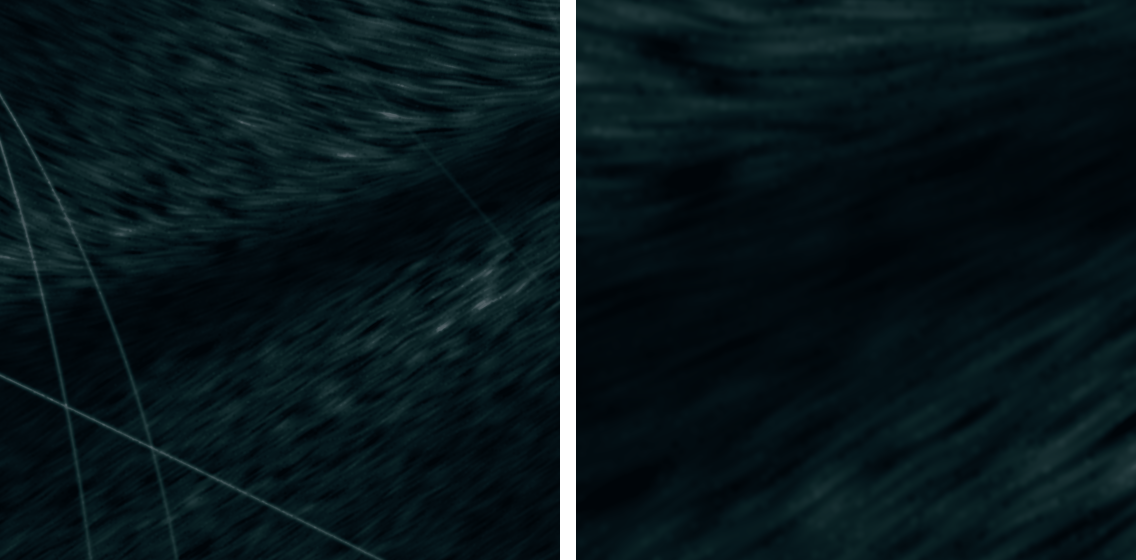
Left, the full canvas; right, a detail of the centre.
Give the GLSL for this texture, as a Shadertoy shader.

```glsl
const vec3 PALETTE[7] = vec3[7](
    vec3(0.00, 0.02, 0.035), vec3(0.01, 0.05, 0.07), vec3(0.02, 0.09, 0.11),
    vec3(0.04, 0.13, 0.14), vec3(0.08, 0.17, 0.18), vec3(0.14, 0.23, 0.24),
    vec3(0.31, 0.37, 0.39));

const float FINE_SCALE = 88.0;      // fur dots per canvas width
const float CLUMP_SCALE = 34.0;
const float GRAIN_SCALE = 118.0;
const float PATCH_SCALE = 11.0;
const float FINE_GAIN = 6.4;
const float CLUMP_GAIN = 4.4;
const float GRAIN_GAIN = 0.65;
const float PATCH_GAIN = 0.2;
const float SHORT_REACH = 0.031;    // half length of a fur streak
const float LONG_REACH = 0.052;     // the same in the upper right
const int STREAK_STEPS = 11;

const float SHADOW_TONE = 0.45;     // tones index the palette
const float UPPER_LIGHT = 2.5;
const float LOWER_LIGHT = 1.35;
const float GLOW_LIGHT = 1.45;
const float KNEE_TONE = 4.0;        // brighter fur is compressed
const float HAIR_TONE = 5.9;
const float HAIR_WIDTH = 0.0044;

// Loose hairs: start and end points; then bow, strength at start and at end.
const int HAIR_COUNT = 5;
const vec4 HAIR_ENDS[HAIR_COUNT] = vec4[HAIR_COUNT](
    vec4(0.00, 0.83, 0.316, 0.00), vec4(0.00, 0.746, 0.162, 0.00),
    vec4(0.00, 0.33, 0.68, 0.00), vec4(0.52, 1.00, 0.96, 0.50),
    vec4(0.97, 1.00, 1.01, 0.92));
const vec3 HAIR_SHAPE[HAIR_COUNT] = vec3[HAIR_COUNT](
    vec3(0.042, 0.95, 0.55), vec3(0.017, 1.00, 0.60),
    vec3(0.002, 0.95, 0.85), vec3(0.005, 0.28, 0.24),
    vec3(0.000, 0.35, 0.25));

vec3 hash3(vec2 cell) {
    vec3 q = fract(vec3(cell.xyx) * vec3(0.1031, 0.1030, 0.0973));
    q += dot(q, q.yxz + 33.33);
    return fract((q.xxy + q.yzz) * q.zyx);
}

// Cellular noise: one soft dot per cell, bright or dark. Dots have radius 0.5,
// so the four nearest cells are enough.
float speckle(vec2 p) {
    vec2 corner = floor(p - 0.5);
    float sum = 0.0;
    for (int i = 0; i < 4; i++) {
        vec2 cell = corner + vec2(i & 1, i >> 1);
        vec3 rnd = hash3(cell);
        vec2 d = p - cell - rnd.xy;
        float dot2 = max(0.0, 1.0 - 4.0 * dot(d, d));
        sum += dot2 * dot2 * (2.0 * rnd.z - 1.0);
    }
    return sum;
}

// Height above the dark parting between the two coats.
float partingHeight(vec2 p) {
    return p.y - (0.38 + 0.2 * p.x + 0.17 * p.x * p.x);
}

// Direction in which the fur lies, with slight waves.
vec2 furDirection(vec2 p) {
    float h = partingHeight(p);
    float slope = 0.2 + 0.34 * p.x;
    slope = mix(slope, -0.48 + 0.32 * p.x, smoothstep(0.0, 0.24, h));
    slope = mix(slope, 0.66, smoothstep(0.0, 0.12, -h));
    slope += 0.06 * sin(31.0 * p.x + 47.0 * p.y) + 0.05 * sin(63.0 * p.x - 42.0 * p.y);
    return normalize(vec2(1.0, slope));
}

// Averages dots along the fur: x holds fine strands, y holds clumps.
vec2 furStreaks(vec2 p) {
    float sleek = smoothstep(0.4, 0.8, p.x) * smoothstep(0.65, 0.9, p.y);
    float stride = mix(SHORT_REACH, LONG_REACH, sleek) / float(STREAK_STEPS);
    vec2 sum = vec2(0.0);
    float total = 0.0;
    for (int side = -1; side <= 1; side += 2) {
        vec2 q = p;
        for (int i = 0; i < STREAK_STEPS; i++) {
            q += furDirection(q) * stride * (i == 0 ? 0.5 : 1.0) * float(side);
            float weight = 1.0 - float(i) / float(STREAK_STEPS);
            sum += weight * vec2(speckle(q * FINE_SCALE),
                                 speckle(q * CLUMP_SCALE + 71.3));
            total += weight;
        }
    }
    return sum / total * (1.0 + vec2(0.3, 0.6) * sleek);
}

// Darkens a round area around its centre.
float dimming(vec2 p, vec2 centre, float radius, float amount) {
    return 1.0 - amount * smoothstep(radius, 0.1 * radius, length(p - centre));
}

// Broad light: dim parting, lit coats, a glow at the right, dark corners.
float furLight(vec2 p) {
    float h = partingHeight(p);
    float upper = UPPER_LIGHT * smoothstep(0.0, 0.15, h)
                * dimming(p, vec2(0.0, 1.0), 0.5, 0.75);
    vec2 along = normalize(vec2(1.0, 0.6));
    vec2 g = p - vec2(0.79, 0.47);
    g = vec2(dot(g, along), dot(g, vec2(-along.y, along.x))) / vec2(0.36, 0.13);
    float lower = LOWER_LIGHT * dimming(p, vec2(1.0, 0.05), 0.45, 0.7)
                * dimming(p, vec2(0.0, 0.27), 0.35, 0.8)
                + GLOW_LIGHT * exp(-dot(g, g));
    float light = upper + lower * smoothstep(0.02, 0.17, -h);
    float patches = speckle(p * PATCH_SCALE + 5.2) + speckle(p * PATCH_SCALE * 2.1 + 37.4);
    return light * (1.0 + PATCH_GAIN * patches);
}

// Coverage of one gently bowed hair.
float hairCoverage(vec2 p, vec4 ends, vec3 shape) {
    vec2 chord = ends.zw - ends.xy;
    vec2 rel = p - ends.xy;
    float u = dot(rel, chord) / dot(chord, chord);
    float offset = dot(rel, normalize(vec2(-chord.y, chord.x)));
    float d = (offset - shape.x * 4.0 * u * (1.0 - u)) / HAIR_WIDTH;
    float inside = smoothstep(-0.03, 0.0, u) * smoothstep(1.03, 1.0, u);
    return exp(-d * d) * inside * mix(shape.y, shape.z, clamp(u, 0.0, 1.0));
}

void mainImage(out vec4 fragColor, in vec2 fragCoord) {
    vec2 p = fragCoord / iResolution.xy;

    // Fur: streaks stand out more where the coat is lit.
    float light = furLight(p);
    vec2 streaks = furStreaks(p) * vec2(FINE_GAIN, CLUMP_GAIN);
    float contrast = 0.3 + 0.34 * light;
    float grain = speckle(p * GRAIN_SCALE + 19.7) * GRAIN_GAIN;
    float tone = SHADOW_TONE + light + contrast * (streaks.x + streaks.y + grain);
    tone = min(tone, KNEE_TONE) + 0.7 * max(tone - KNEE_TONE, 0.0);

    // Loose hairs lie over the fur.
    for (int i = 0; i < HAIR_COUNT; i++) {
        float cover = hairCoverage(p, HAIR_ENDS[i], HAIR_SHAPE[i]);
        tone = mix(tone, HAIR_TONE + grain, cover);
    }

    // Blend between neighbouring palette colours.
    tone = clamp(tone, 0.0, 5.999);
    int index = int(tone);
    fragColor = vec4(mix(PALETTE[index], PALETTE[index + 1], fract(tone)), 1.0);
}
```
